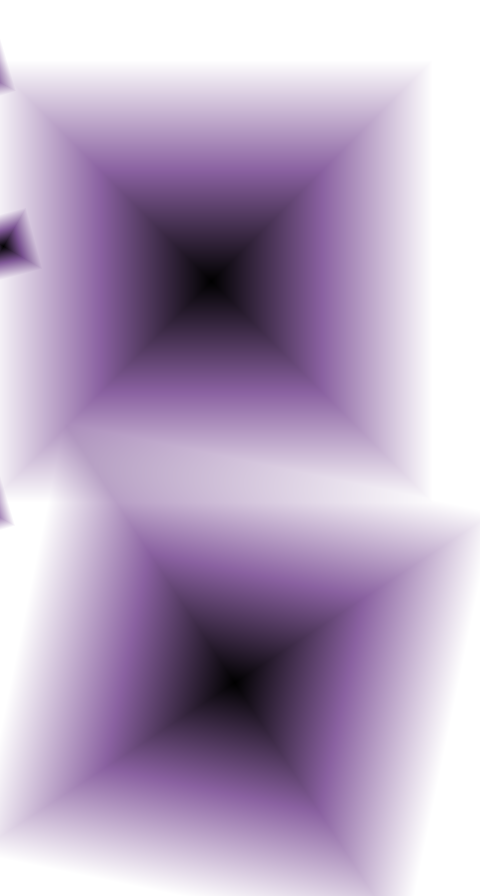
Write a Shadertoy shader that draws this background.

```glsl
// Soft pyramid-shaded squares in black and violet, blended on white.

// Black at the centre, violet halfway out, white at the rim.
vec3 pyramidColor(float t) {
    vec3 violet = vec3(0.54, 0.38, 0.63);
    return t < 0.5 ? violet * t * 2.0
                   : mix(violet, vec3(1.0), min(t * 2.0 - 1.0, 1.0));
}

// Square distance from the centre: 0 in the middle, 1 on the rim.
float squareDistance(vec2 p, float halfSize, float angle) {
    float c = cos(angle), s = sin(angle);
    vec2 q = abs(vec2(c * p.x + s * p.y, c * p.y - s * p.x));
    return max(q.x, q.y) / halfSize;
}

void mainImage(out vec4 fragColor, in vec2 fragCoord) {
    vec2 p = fragCoord / iResolution.y;

    // Each square: centre x, centre y, half size, angle
    vec4 squares[5] = vec4[5](
        vec4( 0.236, 0.686, 0.247,   0.0),
        vec4( 0.262, 0.238, 0.245,  -0.205),
        vec4( 0.004, 0.725, 0.0355,  0.26),
        vec4(-0.027, 0.437, 0.0355,  0.29),
        vec4(-0.026, 0.922, 0.0355,  0.29));

    // Multiply the squares so overlapping rims darken smoothly
    vec3 color = vec3(1.0);
    for (int i = 0; i < 5; i++) {
        vec4 sq = squares[i];
        color *= pyramidColor(squareDistance(p - sq.xy, sq.z, sq.w));
    }
    fragColor = vec4(color, 1.0);
}
```
